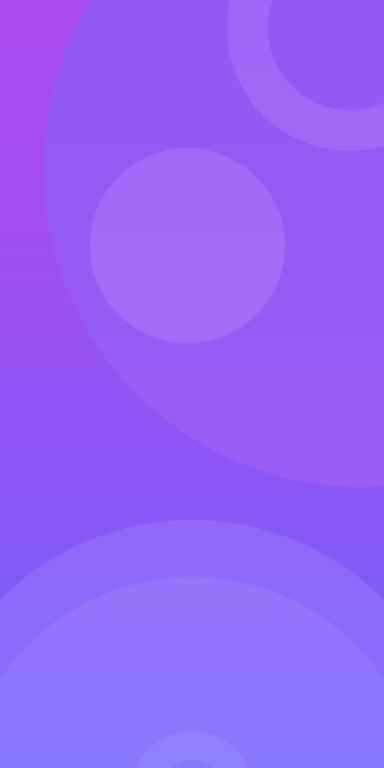
This background is drawn by a WebGL 1 fragment shader. Its source:

```glsl
precision highp float;
// Violet vertical gradient overlaid with large translucent discs and rings.
// Each shape is a circle distance, turned into smooth coverage and blended
// over the backdrop; the canvas is one unit wide and two units tall.

uniform vec2 u_resolution;

const vec3 MAGENTA = vec3(0.665, 0.295, 0.942);
const vec3 ORCHID = vec3(0.632, 0.306, 0.949);
const vec3 VIOLET = vec3(0.500, 0.359, 0.975);
const vec3 INDIGO = vec3(0.447, 0.374, 0.992);
const vec3 DISC_TOP = vec3(0.573, 0.345, 0.957);
const vec3 DISC_BASE = vec3(0.600, 0.365, 0.961);
const vec3 WHITE = vec3(1.0);

// Coverage from a signed distance, softened over about one pixel.
float coverage(float dist, float pixel) {
  return 1.0 - smoothstep(-0.5 * pixel, 0.5 * pixel, dist);
}

float disc(vec2 p, vec2 center, float radius, float pixel) {
  return coverage(length(p - center) - radius, pixel);
}

float ring(vec2 p, vec2 center, float inner, float outer, float pixel) {
  return disc(p, center, outer, pixel) - disc(p, center, inner, pixel);
}

// Linear ramp from 0 at start to 1 at end.
float ramp(float start, float end, float x) {
  return clamp((x - start) / (end - start), 0.0, 1.0);
}

vec3 backdrop(float y) {
  vec3 color = mix(INDIGO, VIOLET, ramp(0.0, 0.44, y));
  color = mix(color, ORCHID, ramp(0.44, 1.40, y));
  return mix(color, MAGENTA, ramp(1.40, 2.0, y));
}

void main() {
  vec2 p = gl_FragCoord.xy / u_resolution * vec2(1.0, 2.0);
  float pixel = 1.5 / u_resolution.x;
  vec3 color = backdrop(p.y);

  // Large disc with its own gradient
  vec3 discColor = mix(DISC_BASE, DISC_TOP, ramp(0.73, 2.0, p.y));
  color = mix(color, discColor, disc(p, vec2(0.943, 1.5625), 0.831, pixel));

  // Pale ring and disc in the upper half
  float upperRing = ring(p, vec2(0.911, 1.927), 0.2135, 0.320, pixel);
  float upperDisc = disc(p, vec2(0.488, 1.360), 0.254, pixel);
  color = mix(color, WHITE, 0.095 * upperRing);
  color = mix(color, WHITE, 0.105 * upperDisc);

  // Nested domes rising from the bottom edge
  float outerDome = disc(p, vec2(0.5, -0.057), 0.703, pixel);
  float innerDome = disc(p, vec2(0.5, -0.102), 0.600, pixel);
  float smallRing = ring(p, vec2(0.5, -0.060), 0.081, 0.156, pixel);
  color = mix(color, WHITE, 0.090 * outerDome);
  color = mix(color, WHITE, 0.070 * innerDome);
  color = mix(color, WHITE, 0.065 * smallRing);

  gl_FragColor = vec4(color, 1.0);
}
```
